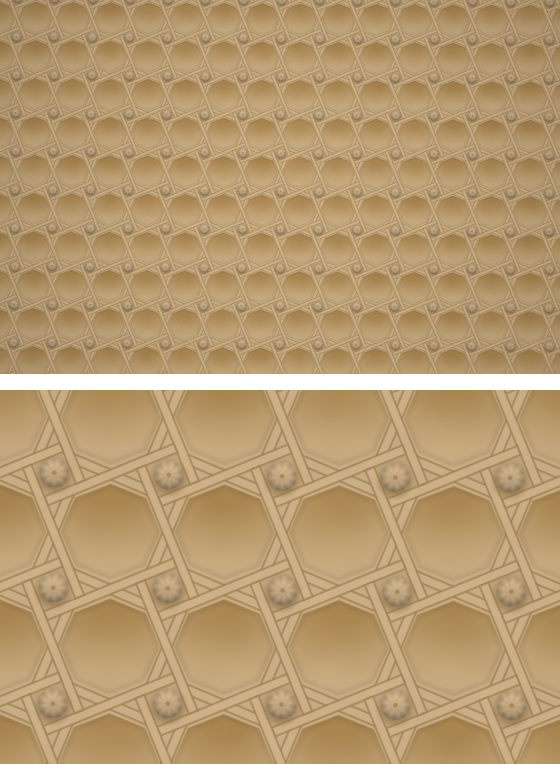
Top: the whole. Bottom: its middle third, enlarged.
This pattern is drawn by a Shadertoy shader. Its source:

```glsl
const float TILT = 0.3926991;          // 22.5 degrees
const float STRAP_OFFSET = 0.1913;     // knob centre to strap axis, in cells
const float STRAP_HALF = 0.041;
const float HOLE_APOTHEM = 0.404;
const float KNOB_RADIUS = 0.128;

vec2 rotate(vec2 p, float a) {
    float c = cos(a), s = sin(a);
    return vec2(c * p.x + s * p.y, c * p.y - s * p.x);
}

vec2 hash2(vec2 p) {
    p = vec2(dot(p, vec2(127.1, 311.7)), dot(p, vec2(269.5, 183.3)));
    return fract(sin(p) * 43758.5);
}

// Distance to the nearest scattered point, and that point's random value
vec2 cellular(vec2 p) {
    vec2 id = floor(p), best = vec2(9.0, 0.0);
    for (int j = -1; j <= 1; j++)
        for (int i = -1; i <= 1; i++) {
            vec2 n = id + vec2(i, j);
            vec2 r = hash2(n);
            float d = length(n + r - p);
            if (d < best.x) best = vec2(d, fract(r.x * 17.0 + r.y * 31.0));
        }
    return best;
}

float octagon(vec2 p, float apothem) {
    vec2 a = abs(p), n = vec2(cos(TILT), sin(TILT));
    return max(dot(a, n), dot(a, n.yx)) - apothem;
}

// Strap running right from x = start, below the knob
float strap(vec2 p, float start, float halfWidth) {
    return max(abs(p.y + STRAP_OFFSET) - halfWidth, start - p.x);
}

float fill(float d, float aa) {
    return 1.0 - smoothstep(-aa, aa, d);
}

// Lays one strap with a dark groove along its edges
vec3 layStrap(vec3 under, float d, vec3 face, vec3 groove, float aa) {
    vec3 col = mix(under, face, fill(d, aa));
    return mix(col, groove, 0.72 * fill(abs(d) - 0.009, aa));
}

// Hollow octagon, shaded under its upper rim
vec3 bowl(vec3 under, vec2 p, vec3 lit, vec3 shade, float vary, float aa) {
    p.y *= 1.05;
    float d = octagon(p, HOLE_APOTHEM);
    float side = p.x / HOLE_APOTHEM;
    float dark = smoothstep(-0.36, 0.36, p.y) * (1.0 - 0.42 * side * side);
    vec3 col = mix(lit, shade, clamp(dark * (0.92 + 0.16 * vary), 0.0, 1.0));
    col *= 1.0 - 0.07 * smoothstep(-0.07, 0.0, d);
    col = mix(under, col, fill(d, aa));
    float rim = fill(abs(d) - 0.006, aa);
    return mix(col, mix(lit, shade, smoothstep(-0.3, 0.4, p.y)), 0.5 * rim);
}

// Ribbed dome with a soft shadow below it
vec3 knob(vec3 under, vec2 p, vec3 lit, vec3 shade, float turn, float aa) {
    float r = length(p);
    float shadow = 1.0 - smoothstep(0.09, 0.19, length(p + vec2(0.0, 0.025)));
    vec3 col = mix(under, shade * 0.83, 0.65 * shadow);
    float ribs = cos(9.0 * atan(p.y, p.x) + turn * 6.28);
    float light = 0.96 + 1.0 * p.y - 0.17 * smoothstep(0.06, KNOB_RADIUS, r);
    light += 0.035 * ribs * smoothstep(0.025, 0.09, r);
    vec3 dome = lit * light;
    dome = mix(dome, shade * 0.88, 0.6 * fill(r - 0.02, aa));
    return mix(col, dome, fill(r - KNOB_RADIUS, aa));
}

void mainImage(out vec4 fragColor, in vec2 fragCoord) {
    vec2 uv = fragCoord / iResolution.y;
    vec2 c = uv - vec2(0.75, 0.488);

    // Lattice with a slight lean; knobs sit on whole numbers
    vec2 g = c;
    g.x -= 0.0096 * c.y * (0.5 - c.x / 1.5);
    g.y += 0.0065 * c.x;
    g /= vec2(0.102 + 0.001 * c.x, 0.1023);
    float aa = 0.8 / (iResolution.y * 0.102);
    vec2 knobId = floor(g + 0.5), holeId = floor(g);
    vec2 k = g - knobId, h = g - holeId - 0.5;

    vec3 plaster = vec3(0.785, 0.675, 0.52);
    vec3 lit = vec3(0.775, 0.662, 0.495);
    vec3 shade = vec3(0.655, 0.515, 0.305);
    vec3 groove = vec3(0.615, 0.49, 0.305);

    // Mirrored straps pass underneath
    vec3 col = plaster * 0.985;
    vec2 m = vec2(k.x, -k.y);
    for (int i = 0; i < 4; i++) {
        vec2 q = rotate(m, TILT + float(i) * 1.5707963);
        col = layStrap(col, strap(q, 0.03, STRAP_HALF), plaster, groove, aa);
    }

    // Pinwheel straps frame each knob
    vec2 s = abs(rotate(k, TILT));
    float frame = max(s.x, s.y) - STRAP_OFFSET;
    col = mix(col, plaster * 0.94, fill(frame, aa));
    for (int i = 0; i < 4; i++) {
        vec2 q = rotate(k, TILT + float(i) * 1.5707963);
        float d = strap(q, -STRAP_OFFSET + STRAP_HALF, STRAP_HALF);
        col = layStrap(col, d, plaster * 1.01, groove, aa);
    }

    col = bowl(col, h, lit, shade, hash2(holeId).x, aa);
    vec2 jitter = (hash2(knobId + 7.0) - 0.5) * 0.025;
    col = knob(col, k - jitter, plaster, shade, hash2(knobId).y, aa);

    // Mottling, sparse pale chips and dim corners
    col *= 0.985 + 0.025 * cellular(uv * 28.0).x;
    vec2 chip = cellular(uv * 16.0 + 3.0);
    float chipped = step(0.93, chip.y) * (1.0 - smoothstep(0.03, 0.07, chip.x));
    col = mix(col, vec3(0.74, 0.67, 0.58), 0.5 * chipped);
    col *= 1.015 - 0.17 * dot(c, c);
    fragColor = vec4(col, 1.0);
}
```
